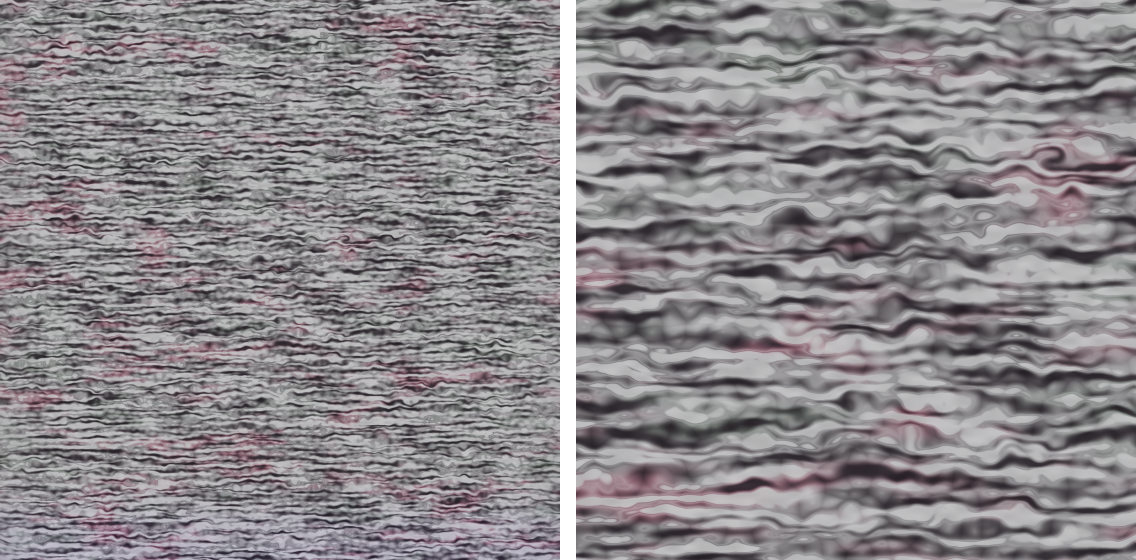
Left, the full canvas; right, a detail of the centre.
Reproduce this texture procedurally as a WebGL 1 fragment shader.

```glsl
precision highp float;
// Weathered woven surface: pale, wavy horizontal strands over dark gaps.
// Phase-shifted sine rows are bent by a wiggle field, roughened by stretched
// and cellular noise, edged with thin dark wires and faintly stained.
uniform vec2 u_resolution;

const float TAU = 6.28318;
const vec3 SHADOW = vec3(0.180, 0.160, 0.180);
const vec3 PALE = vec3(0.730, 0.730, 0.735);
const vec3 RED_SHIFT = vec3(0.09, -0.06, -0.02);
const vec3 GREEN_SHIFT = vec3(-0.04, 0.015, -0.03);
const vec3 LAVENDER_SHIFT = vec3(0.00, -0.01, 0.035);

float hash(vec2 cell) {
  return fract(sin(dot(cell, vec2(127.1, 311.7))) * 43758.545);
}

vec2 hash2(vec2 cell) {
  return vec2(hash(cell), hash(cell + 57.3));
}

float noise(vec2 p) {
  vec2 cell = floor(p);
  vec2 f = fract(p);
  f = f * f * (3.0 - 2.0 * f);
  float low = mix(hash(cell), hash(cell + vec2(1.0, 0.0)), f.x);
  float high = mix(hash(cell + vec2(0.0, 1.0)), hash(cell + 1.0), f.x);
  return mix(low, high, f.y);
}

// Distance to the nearest scattered point
float cellular(vec2 p) {
  vec2 cell = floor(p);
  float nearest = 4.0;
  for (int j = -1; j <= 1; j++) {
    for (int i = -1; i <= 1; i++) {
      vec2 neighbour = cell + vec2(float(i), float(j));
      vec2 offset = neighbour + hash2(neighbour) - p;
      nearest = min(nearest, dot(offset, offset));
    }
  }
  return sqrt(nearest);
}

// Vertical bending of the strands; some rows stay nearly straight
float wiggle(vec2 uv) {
  float calm = mix(0.2, 1.2, noise(uv * vec2(8.0, 45.0) + 9.0));
  float bend = noise(uv * vec2(52.0, 90.0)) - 0.5;
  float ripple = noise(uv * vec2(105.0, 120.0) + 31.0) - 0.5;
  return 0.009 * calm * (bend + 0.5 * ripple);
}

// Evenly spaced ridges whose phase drifts, so rows merge and split
float rows(vec2 p, float count, vec2 driftScale, float drift) {
  float phase = p.y * count + drift * noise(p * driftScale + count);
  return 0.5 + 0.5 * sin(TAU * phase);
}

// Height of the strands: low in the gaps, high on the ridges
float strandHeight(vec2 uv) {
  vec2 p = vec2(uv.x, uv.y + wiggle(uv));
  float wide = rows(p, 74.0, vec2(10.0, 26.0), 1.4);
  float thin = rows(p, 128.0, vec2(15.0, 44.0), 1.4);
  float streaks = noise(p * vec2(30.0, 215.0) + 5.0);
  float beads = 0.45 - cellular(p * vec2(75.0, 135.0));
  float density = noise(uv * vec2(7.0, 16.0) + 70.0) - 0.5;
  return 0.26 * wide + 0.19 * thin + 0.55 * streaks + 0.36 * beads
    + 0.05 * density;
}

// Faint red and green stains, strongest in the middle tones
vec3 stain(vec2 uv, float tone) {
  float patches = noise(uv * vec2(11.0, 24.0) + 13.0);
  float flecks = noise(uv * vec2(32.0, 100.0) + 41.0);
  float amount = 0.55 * patches + 0.45 * flecks;
  float red = smoothstep(0.52, 0.88, amount);
  float green = smoothstep(0.45, 0.15, amount);
  float strength = 0.1 + 3.2 * tone * (1.0 - tone);
  return strength * (red * RED_SHIFT + 0.6 * green * GREEN_SHIFT);
}

vec3 weave(vec2 uv) {
  float height = strandHeight(uv);
  float tone = smoothstep(0.08, 0.72, height);

  // Thin dark wires along the strand edges
  float wire = 1.0 - smoothstep(0.0, 0.07, abs(height - 0.58));
  tone -= 0.32 * wire * noise(uv * vec2(30.0, 70.0) + 3.0);

  // Faded left and right borders
  float border = smoothstep(0.40, 0.52, abs(uv.x - 0.5));
  tone = mix(tone, 0.70, 0.25 * border);

  vec3 color = mix(SHADOW, PALE, tone) + stain(uv, clamp(tone, 0.0, 1.0));
  color += LAVENDER_SHIFT * smoothstep(0.16, 0.0, uv.y);
  float grain = noise(uv * vec2(110.0, 220.0)) - 0.5;
  return color + 0.08 * grain;
}

void main() {
  // Four samples per pixel smooth the narrow edges
  vec3 color = vec3(0.0);
  for (int j = 0; j < 2; j++) {
    for (int i = 0; i < 2; i++) {
      vec2 jitter = 0.5 * vec2(float(i), float(j)) - 0.25;
      color += weave((gl_FragCoord.xy + jitter) / u_resolution);
    }
  }
  gl_FragColor = vec4(0.25 * color, 1.0);
}
```
